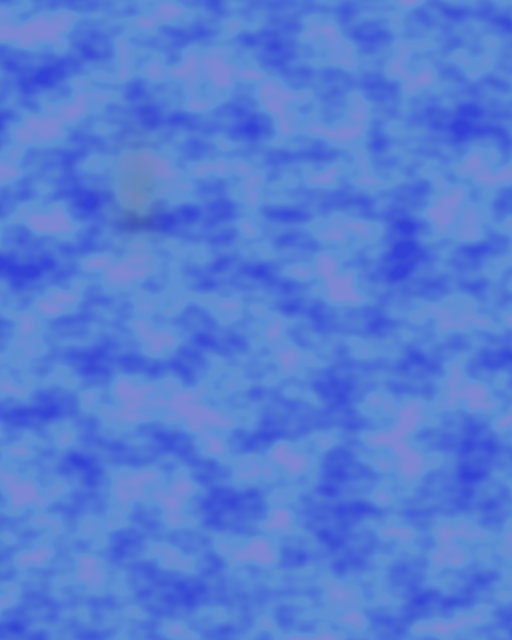
A Shadertoy shader for this texture:

```glsl
// Soft blue clouds: deep cobalt blotches on sky blue with faint lilac patches.
// Three octaves of gradient noise, stretched sideways, are scaled to unit
// deviation and sent through a dark, sky and lilac colour ramp.

const vec3 COBALT = vec3(0.20, 0.27, 0.83);
const vec3 SKY    = vec3(0.36, 0.56, 0.83);
const vec3 LILAC  = vec3(0.48, 0.53, 0.83);
const vec3 SLATE  = vec3(0.38, 0.50, 0.66);

const vec2 CELLS_PER_HEIGHT = vec2(10.0, 13.5);
const float OCTAVE_GAIN = 0.6;
const float NOISE_DEVIATION = 0.216; // of a single octave of unit amplitude

// Unit gradient with a random direction for a lattice point
vec2 latticeGradient(vec2 cell) {
    vec3 p = fract(cell.xyx * vec3(0.1031, 0.1030, 0.0973));
    p += dot(p, p.yzx + 33.33);
    float angle = 6.28318 * fract((p.x + p.y) * p.z);
    return vec2(cos(angle), sin(angle));
}

float gradientNoise(vec2 p) {
    vec2 cell = floor(p);
    vec2 f = p - cell;
    vec2 blend = f * f * f * (f * (f * 6.0 - 15.0) + 10.0);
    vec2 right = vec2(1.0, 0.0);
    vec2 up = vec2(0.0, 1.0);
    float a = dot(latticeGradient(cell), f);
    float b = dot(latticeGradient(cell + right), f - right);
    float c = dot(latticeGradient(cell + up), f - up);
    float d = dot(latticeGradient(cell + 1.0), f - 1.0);
    return mix(mix(a, b, blend.x), mix(c, d, blend.x), blend.y);
}

// Layered noise with zero mean and unit standard deviation
float cloudField(vec2 p, float gain) {
    float sum = 0.0;
    float energy = 0.0;
    float amplitude = 1.0;
    for (int octave = 0; octave < 3; octave++) {
        sum += amplitude * gradientNoise(p);
        energy += amplitude * amplitude;
        amplitude *= gain;
        p = p * 2.0 + vec2(17.37, 41.71);
    }
    return sum / (NOISE_DEVIATION * sqrt(energy));
}

vec3 cloudColour(float field) {
    float lightness = clamp(0.82 + 0.3 * field, 0.0, 1.0);
    float warmth = smoothstep(0.5, 2.3, field);
    return mix(mix(COBALT, SKY, lightness), LILAC, warmth);
}

// Soft oval mask, one at its centre
float softOval(vec2 p, vec2 centre, vec2 radii) {
    vec2 d = (p - centre) / radii;
    return exp(-dot(d, d));
}

void mainImage(out vec4 fragColor, in vec2 fragCoord) {
    vec2 p = fragCoord / iResolution.y;
    float field = cloudField(p * CELLS_PER_HEIGHT + vec2(31.2, 57.6), OCTAVE_GAIN);
    vec3 colour = cloudColour(field);

    // Faint greyish smudge in the upper left
    float smudge = softOval(p, vec2(0.215, 0.70), vec2(0.035, 0.08));
    colour = mix(colour, SLATE * (0.8 + 0.2 * smoothstep(-1.5, 0.5, field)), 0.5 * smudge);

    fragColor = vec4(colour, 1.0);
}
```
